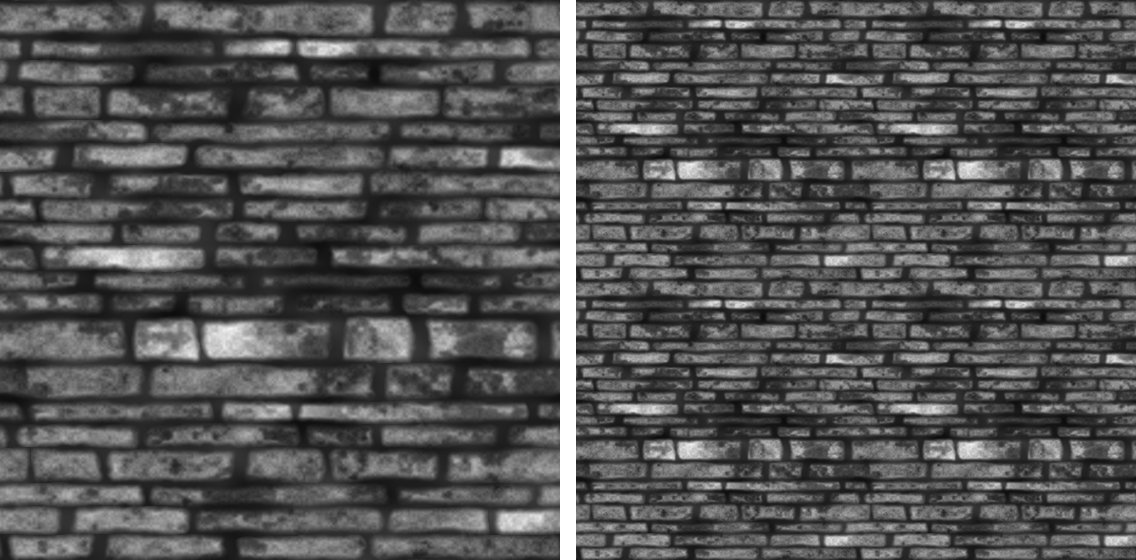
Left: one tile. Right: repeated 2 by 2.
Give the GLSL for this texture map, as a WebGL 2 fragment shader.

```glsl
#version 300 es
precision highp float;
// Grey height map of a dry-stacked wall: long, soft-edged, cloudy stones in uneven courses.

uniform vec2 u_resolution;
out vec4 fragColor;

const float TAU = 6.2831853;
const int COURSE_KINDS = 13;
const int COURSE_COUNT = 20;
const float STACK_HEIGHT = 0.6484;
const float MORTAR_TONE = 0.135;
const float STONE_TONE = 0.43;

// Per course: top edge measured downward, glow centre across, glow strength
const vec3 COURSES[COURSE_KINDS] = vec3[](
  vec3(0.000, 0.14, 0.10), vec3(0.066, 0.53, 0.42), vec3(0.108, 0.10, 0.06),
  vec3(0.151, 0.77, 0.06), vec3(0.215, 0.50, 0.10), vec3(0.256, 0.92, 0.30),
  vec3(0.306, 0.08, 0.02), vec3(0.353, 0.55, 0.03), vec3(0.396, 0.10, 0.03),
  vec3(0.436, 0.22, 0.30), vec3(0.484, 0.40, 0.02), vec3(0.521, 0.12, 0.07),
  vec3(0.564, 0.41, 0.44));

vec2 hash2(vec2 p) {
  vec3 q = fract(p.xyx * vec3(0.1031, 0.1030, 0.0973));
  q += dot(q, q.yzx + 33.33);
  return fract((q.xx + q.yz) * q.zy);
}

float corner(vec2 cell, vec2 cells) {
  return hash2(mod(cell, cells) + cells).x;
}

// Wrapping smooth noise, centred on zero
float cloud(vec2 p, vec2 cells) {
  vec2 g = p * cells;
  vec2 c = floor(g);
  vec2 f = smoothstep(0.0, 1.0, g - c);
  float low = mix(corner(c, cells), corner(c + vec2(1, 0), cells), f.x);
  float high = mix(corner(c + vec2(0, 1), cells), corner(c + vec2(1, 1), cells), f.x);
  return mix(low, high, f.y) - 0.5;
}

// Slow wrapping swell in about -1..1
float swell(vec2 p, float phase) {
  vec2 a = p * TAU;
  return 0.4 * sin(2.0 * a.x + 3.0 * a.y + phase)
       + 0.35 * sin(5.0 * a.x - 4.0 * a.y + 2.3 * phase)
       + 0.25 * sin(9.0 * a.x + 11.0 * a.y + 4.1 * phase);
}

float courseTop(int i) {
  if (i >= COURSE_COUNT) return 1.0;
  return COURSES[i % COURSE_KINDS].x + STACK_HEIGHT * float(i / COURSE_KINDS);
}

// Joint position in stone units, with uneven spacing
float joint(float k, float count, float seed) {
  return k + 0.75 * (hash2(vec2(mod(k, count), seed + 17.0)).x - 0.5);
}

float roundedBox(vec2 p, vec2 halfSize, float radius) {
  vec2 q = abs(p) - halfSize + radius;
  return length(max(q, 0.0)) + min(max(q.x, q.y), 0.0) - radius;
}

void main() {
  vec2 uv = gl_FragCoord.xy / u_resolution;

  // Mottling at several scales
  float broad = cloud(uv, vec2(7.0, 16.0));
  float blotch = cloud(uv, vec2(25.0, 36.0));
  float mottle = cloud(uv, vec2(54.0, 68.0));
  float speck = cloud(uv, vec2(112.0, 124.0));
  float grain = cloud(uv, vec2(230.0));

  // Crooked courses
  vec2 bend = vec2(0.007 * swell(uv, 1.0), 0.003 * swell(uv, 4.0));
  vec2 wall = fract(vec2(uv.x, 1.0 - uv.y) + bend);

  int course = 0;
  for (int i = 1; i < COURSE_COUNT; i++) {
    if (wall.y >= courseTop(i)) course = i;
  }
  int kind = course % COURSE_KINDS;
  float top = courseTop(course);
  float bottom = courseTop(course + 1);

  // Stone within the course
  float seed = float(kind) + 3.0;
  vec2 rowRandom = hash2(vec2(seed, 7.0));
  float count = 3.0 + floor(rowRandom.x * 2.5);
  float along = fract(wall.x + 0.15 * rowRandom.y) * count;
  float k = floor(along);
  if (along < joint(k, count, seed)) k -= 1.0;
  else if (along >= joint(k + 1.0, count, seed)) k += 1.0;
  float left = joint(k, count, seed);
  float right = joint(k + 1.0, count, seed);
  vec2 stoneRandom = hash2(vec2(mod(k, count) + 31.0, seed));

  vec2 centre = 0.5 * vec2((left + right) / count, top + bottom);
  vec2 halfSize = 0.5 * vec2((right - left) / count, bottom - top);
  halfSize -= vec2(0.006 + 0.010 * stoneRandom.y, 0.0045);
  halfSize.y *= 0.86 + 0.14 * stoneRandom.x;
  float edge = roundedBox(vec2(along / count, wall.y) - centre, halfSize, 0.010);
  edge += 0.007 * blotch + 0.006 * mottle + 0.003 * speck - 0.006 * broad;
  float stone = smoothstep(0.007, -0.009, edge);

  // Face tone: hollows sunk into the stone, cloudy wear, fine grain
  float wear = 0.20 * blotch + 0.18 * mottle + 0.13 * speck + 0.09 * grain;
  float hollow = smoothstep(-0.32, 0.08, broad + 0.5 * blotch + 0.45 * mottle + 0.2 * speck);
  float face = STONE_TONE + 0.16 * (stoneRandom.x - 0.5) + 0.07 * swell(uv, 2.6) + wear;
  face *= mix(0.58, 1.0, hollow);

  // Raised bright area, fading out before the course ends
  vec3 info = COURSES[kind];
  float across = fract(wall.x - info.y + 0.5) - 0.5;
  float inside = smoothstep(0.0, 0.014, min(wall.y - top, bottom - wall.y));
  float glow = info.z * inside * (0.18 + 0.82 * exp(-across * across / 0.007));
  face += glow;

  float mortar = MORTAR_TONE + 0.045 * swell(uv, 5.2) + 0.09 * broad + 0.05 * blotch + 0.3 * glow;
  float height = mix(mortar, face, stone);
  fragColor = vec4(vec3(clamp(height, 0.03, 0.98)), 1.0);
}
```
